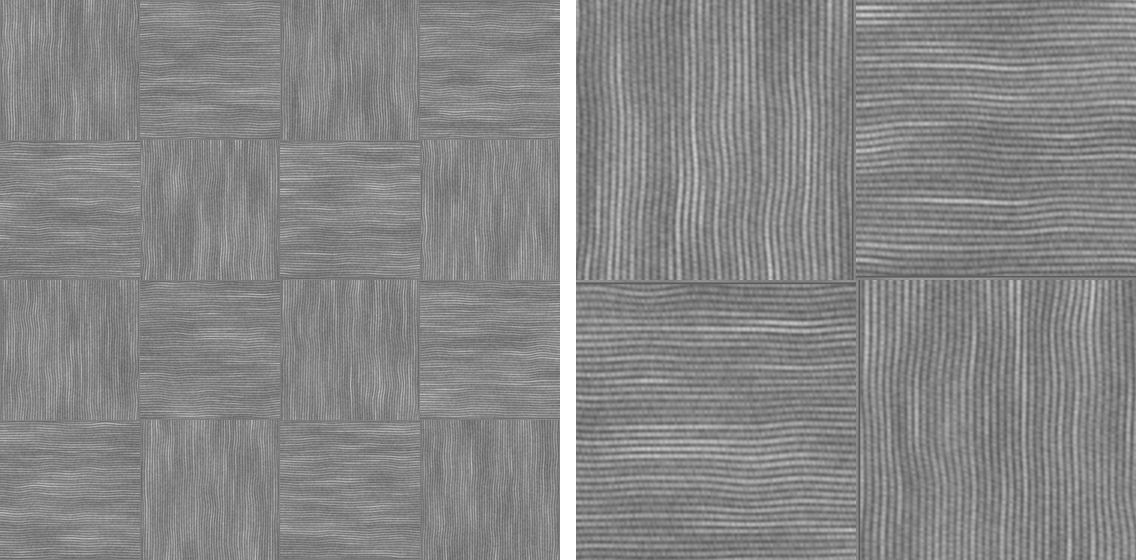
Left: the whole. Right: its middle third, enlarged.
Give the GLSL for this pattern, as a Shadertoy shader.

```glsl
// Woven carpet tiles: a checkerboard whose ribs run up and down or left to right.
// Each tile bends a cosine rib profile with noise, tints it by long yarn streaks
// and closes its long sides with a thin seam. A sample grid smooths fine detail.

const float TILES = 4.0;            // tiles across and down
const float RIBS = 56.0;            // ribs in one tile
const float WOBBLE = 0.9;           // sideways bend, in ribs
const float GAP_GRAY = 0.425;       // shadow between ribs
const float YARN_DARK = 0.535;
const float YARN_LIGHT = 0.79;
const float MOTTLE = 0.07;          // broad soft shading
const float GRAIN = 0.09;           // fine fibre contrast
const float TWIST_COUNT = 84.0;     // yarn twists along one tile
const float TWIST = 0.02;
const float SEAM_INSET = 0.008;     // seam groove from the cell edge, in tiles
const float SEAM_WIDTH = 0.003;
const float SEAM_GRAY = 0.36;
const float BORDER_GRAY = 0.56;
const int SAMPLES = 3;              // samples per pixel side
const float TAU = 6.2831853;

float hash(vec2 p) {
    vec3 q = fract(vec3(p.xyx) * 0.1031);
    q += dot(q, q.yzx + 33.33);
    return fract((q.x + q.y) * q.z);
}

float noise(vec2 p) {
    vec2 i = floor(p);
    vec2 f = fract(p);
    f = f * f * (3.0 - 2.0 * f);
    return mix(mix(hash(i), hash(i + vec2(1.0, 0.0)), f.x),
               mix(hash(i + vec2(0.0, 1.0)), hash(i + vec2(1.0, 1.0)), f.x), f.y);
}

// Gray of the ribbed yarn; p.x runs across the ribs and p.y along them.
float ribbedYarn(vec2 p, vec2 seed) {
    float bend = noise(p * vec2(6.0, 8.0) + seed) - 0.5;
    float rib = p.x * RIBS + WOBBLE * bend;
    float id = floor(rib);
    float profile = pow(0.5 - 0.5 * cos(TAU * rib), 0.8);

    // Streaks: single yarns plus loose groups of neighbours
    float single = noise(vec2(id, p.y * 6.0) + seed);
    float group = noise(vec2(id * 0.5, p.y * 4.0) + seed + 71.0);
    float streak = 0.55 * single + 0.45 * group;
    float yarn = mix(YARN_DARK, YARN_LIGHT, streak * streak);

    // Twisted fibres and broad shading
    yarn += TWIST * sin(TAU * (p.y * TWIST_COUNT + rib * 0.5));
    float grain = noise(vec2(rib * 2.0, p.y * 140.0) + seed + 19.0) - 0.5;
    float mottle = noise(p * vec2(9.0, 3.0) + seed + 43.0) - 0.5;
    return mix(GAP_GRAY, yarn, profile) + GRAIN * grain + MOTTLE * mottle;
}

float carpet(vec2 uv) {
    vec2 cell = floor(uv * TILES);
    vec2 p = fract(uv * TILES);
    bool upright = mod(cell.x + cell.y, 2.0) > 0.5;
    p = upright ? p : p.yx;
    float gray = ribbedYarn(p, cell * vec2(113.0, 157.0) + 11.0);

    // Pale border outside a dark groove, on the sides parallel to the ribs
    float edge = min(p.x, 1.0 - p.x);
    float border = 1.0 - smoothstep(SEAM_INSET - SEAM_WIDTH, SEAM_INSET, edge);
    float groove = 1.0 - smoothstep(0.5, 1.0, abs(edge - SEAM_INSET) / SEAM_WIDTH);
    gray = mix(gray, BORDER_GRAY, 0.6 * border);
    return mix(gray, SEAM_GRAY, groove);
}

void mainImage(out vec4 fragColor, in vec2 fragCoord) {
    float sum = 0.0;
    for (int y = 0; y < SAMPLES; y++) {
        for (int x = 0; x < SAMPLES; x++) {
            vec2 offset = (vec2(x, y) + 0.5) / float(SAMPLES) - 0.5;
            sum += carpet((fragCoord + offset) / iResolution.xy);
        }
    }
    fragColor = vec4(vec3(sum / float(SAMPLES * SAMPLES)), 1.0);
}
```
